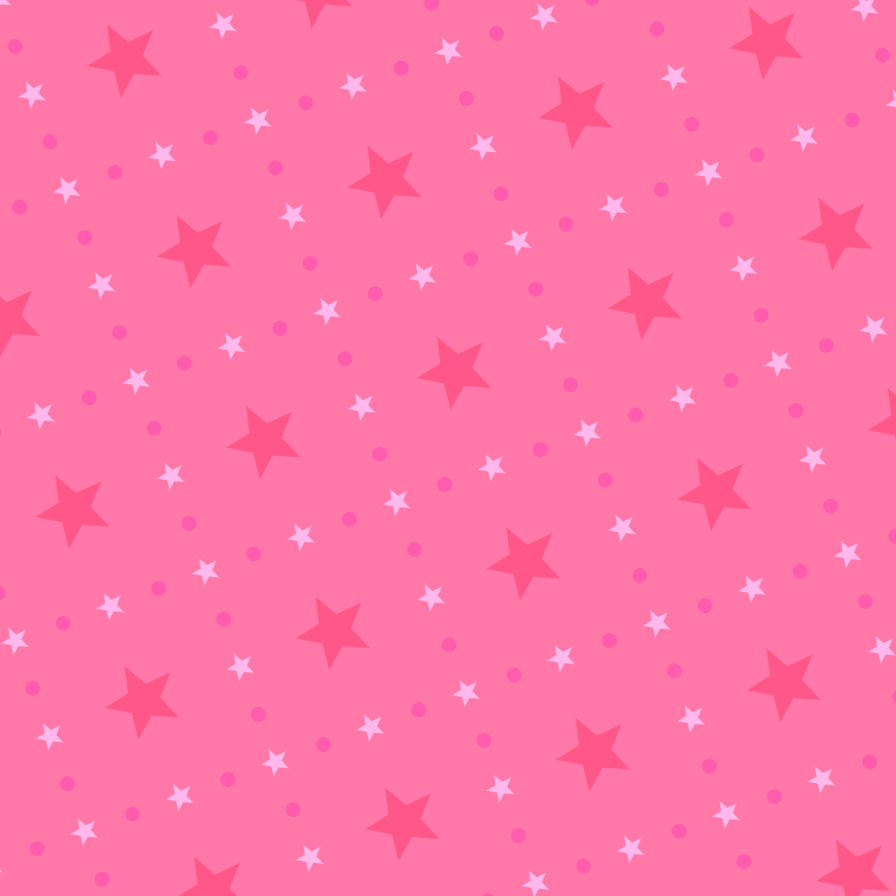
Reproduce this pattern procedurally as a Shadertoy shader.

```glsl
// Tilted square lattice of large stars, small pale stars and dots on pink.

const float TAU = 6.2831853;

const vec3 PINK = vec3(1.00, 0.47, 0.66);
const vec3 ROSE = vec3(1.00, 0.34, 0.54);
const vec3 PALE = vec3(1.00, 0.72, 0.92);
const vec3 MAGENTA = vec3(1.00, 0.36, 0.68);

const float PERIOD = 0.2266;              // spacing of the large stars
const float TILT = radians(20.0);         // lattice direction
const float STAR_TURN = radians(26.5);    // first tip, in lattice space
const float NOTCH = 0.435;                // inner to outer star radius
const vec2 ANCHOR = vec2(0.5108, 0.5852); // one lattice point

vec2 toLattice(vec2 p, vec2 origin, float angle) {
    vec2 axis = vec2(cos(angle), sin(angle));
    p -= origin;
    return vec2(dot(p, axis), dot(p, vec2(-axis.y, axis.x)));
}

// Repeats space in square cells centred on zero
vec2 repeatCell(vec2 p, float size) {
    return mod(p + 0.5 * size, size) - 0.5 * size;
}

// Signed distance to the edge lines of a five-pointed star
float starDistance(vec2 p, float radius, float notch, float turn) {
    float sector = TAU / 5.0;
    float angle = abs(mod(atan(p.y, p.x) - turn + 0.5 * sector, sector) - 0.5 * sector);
    vec2 folded = length(p) * vec2(cos(angle), sin(angle));
    vec2 tip = vec2(radius, 0.0);
    vec2 inner = radius * notch * vec2(cos(0.5 * sector), sin(0.5 * sector));
    vec2 edge = inner - tip;
    return dot(folded - tip, normalize(vec2(edge.y, -edge.x)));
}

// Four dots on the axes around a cell centre
float dotCrossDistance(vec2 p, float offset, float radius) {
    p = abs(p);
    p = vec2(max(p.x, p.y), min(p.x, p.y));
    return length(p - vec2(offset, 0.0)) - radius;
}

float coverage(float distance, float softness) {
    return 1.0 - smoothstep(-softness, softness, distance);
}

void mainImage(out vec4 fragColor, in vec2 fragCoord) {
    float softness = 0.85 / iResolution.y;
    vec2 p = toLattice(fragCoord / iResolution.y, ANCHOR, TILT);
    vec2 cell = repeatCell(p, PERIOD);

    // Large stars sit slightly off the lattice points
    float large = starDistance(cell - vec2(-0.0019, 0.0015), 0.0437, NOTCH, STAR_TURN);

    // Small stars fill the half-step lattice, except under large stars
    float small = starDistance(repeatCell(p, 0.5 * PERIOD), 0.0160, NOTCH, STAR_TURN);
    float outsideLarge = step(0.25 * PERIOD, max(abs(cell.x), abs(cell.y)));

    // Dots surround the small star at each cell corner
    float dots = dotCrossDistance(repeatCell(p - 0.5 * PERIOD, PERIOD), 0.25 * PERIOD, 0.0082);

    vec3 color = PINK;
    color = mix(color, MAGENTA, coverage(dots, softness));
    color = mix(color, ROSE, coverage(large, softness));
    color = mix(color, PALE, outsideLarge * coverage(small, softness));
    fragColor = vec4(color, 1.0);
}
```
